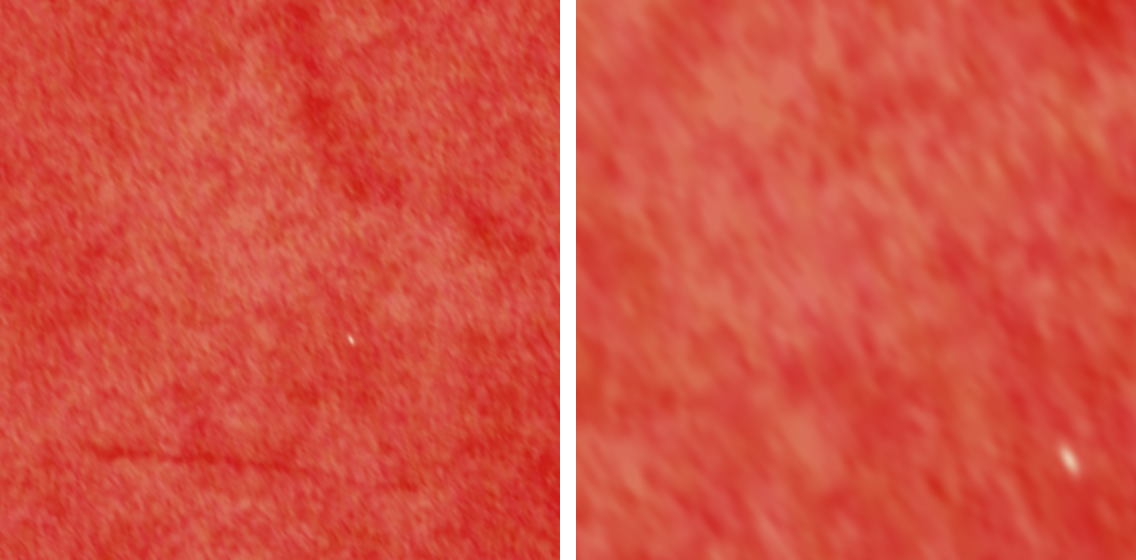
Left: the whole. Right: its middle third, enlarged.
Write a Shadertoy shader that draws this texture.

```glsl
const vec3 DEEP_RED = vec3(0.792, 0.125, 0.100);
const vec3 SOFT_CORAL = vec3(0.852, 0.415, 0.335);
const vec3 HUE_SHIFT = vec3(0.005, -0.014, 0.020);
const vec3 FLECK_COLOR = vec3(0.93, 0.82, 0.70);

const float BASE_TONE = 0.60;
const float CLOUD_SCALE = 4.0;
const float CLOUD_GAIN = 0.24;
const float TUFT_SCALE = 20.0;
const float TUFT_GAIN = 0.35;
const vec2 FIBRE_SCALE = vec2(108.0, 50.0);
const float FIBRE_GAIN = 0.24;
const float FINE_GAIN = 0.15;
const float FIBRE_TILT = 0.45;
const float FIBRE_DRIFT = 0.006;
const float SHADE_DRIFT = 0.035;
const float FOLD_WIDTH = 0.040;
const float FOLD_DEPTH = 0.36;
const float CREASE_WIDTH = 0.010;
const float CREASE_DEPTH = 0.30;
const vec2 FLECK_POS = vec2(0.627, 0.393);
const vec2 FLECK_SIZE = vec2(0.0042, 0.0095);

const int FOLD_POINTS = 5;
const vec2 FOLD[FOLD_POINTS] = vec2[](
    vec2(0.53, 0.95), vec2(0.57, 0.80), vec2(0.64, 0.69),
    vec2(0.78, 0.645), vec2(0.91, 0.57));

// Shaded patches: centre, radius, depth (negative is lighter)
const int PATCHES = 7;
const vec4 PATCH[PATCHES] = vec4[](
    vec4(1.00, 0.16, 0.15, 0.34), vec4(0.90, 0.31, 0.07, 0.22),
    vec4(0.69, 0.31, 0.10, 0.24), vec4(0.20, 0.88, 0.13, 0.15),
    vec4(0.07, 0.47, 0.05, 0.22), vec4(0.43, 0.62, 0.20, -0.14),
    vec4(0.80, 0.56, 0.14, -0.15));

float hash(vec2 cell) {
    vec3 p = fract(cell.xyx * 0.1031);
    p += dot(p, p.yzx + 33.33);
    return fract((p.x + p.y) * p.z);
}

// Smooth value noise in -1..1
float noise(vec2 p) {
    vec2 cell = floor(p);
    vec2 f = p - cell;
    f = f * f * (3.0 - 2.0 * f);
    float low = mix(hash(cell), hash(cell + vec2(1, 0)), f.x);
    float high = mix(hash(cell + vec2(0, 1)), hash(cell + vec2(1, 1)), f.x);
    return 2.0 * mix(low, high, f.y) - 1.0;
}

mat2 rotation(float angle) {
    float c = cos(angle), s = sin(angle);
    return mat2(c, -s, s, c);
}

float fbm(vec2 p) {
    float sum = 0.0, gain = 0.53;
    for (int i = 0; i < 4; i++) {
        sum += gain * noise(p);
        p = rotation(0.65) * p * 2.03 + 17.3;
        gain *= 0.5;
    }
    return sum;
}

float segmentDistance(vec2 p, vec2 a, vec2 b) {
    vec2 along = b - a;
    float t = clamp(dot(p - a, along) / dot(along, along), 0.0, 1.0);
    return length(p - a - along * t);
}

float bell(float x) {
    return exp(-x * x);
}

// Broad light and shade of the crushed pile
float pileShade(vec2 p, vec2 drift) {
    vec2 q = p + SHADE_DRIFT * drift;
    float shade = 0.0;
    for (int i = 0; i < PATCHES; i++)
        shade -= PATCH[i].w * bell(length(q - PATCH[i].xy) / PATCH[i].z);

    float fold = 1.0;
    for (int i = 0; i < FOLD_POINTS - 1; i++)
        fold = min(fold, segmentDistance(q, FOLD[i], FOLD[i + 1]));
    shade -= FOLD_DEPTH * bell(fold / FOLD_WIDTH);

    vec2 r = p + 0.4 * SHADE_DRIFT * drift;
    float crease = segmentDistance(r, vec2(0.06, 0.21), vec2(0.74, 0.13));
    float broken = smoothstep(-0.8, 0.4, noise(p * 11.0 + 5.0));
    return shade - CREASE_DEPTH * broken * bell(crease / CREASE_WIDTH);
}

void mainImage(out vec4 fragColor, in vec2 fragCoord) {
    vec2 uv = fragCoord / iResolution.y;

    // Wandering coordinates keep edges and fibres irregular
    vec2 drift = vec2(fbm(uv * 13.0 + 3.0), fbm(uv * 13.0 + 41.0));
    float tone = BASE_TONE + pileShade(uv, drift);
    tone += CLOUD_GAIN * fbm(uv * CLOUD_SCALE + 9.0);
    tone += TUFT_GAIN * fbm(uv * TUFT_SCALE + 60.0);

    // Short leaning fibres in two sizes
    vec2 lean = rotation(FIBRE_TILT) * (uv + FIBRE_DRIFT * drift) + 2.0;
    vec2 fineLean = rotation(0.2) * lean + 2.0;
    tone += FIBRE_GAIN * noise(lean * FIBRE_SCALE);
    tone += FINE_GAIN * noise(fineLean * FIBRE_SCALE * 1.7 + 31.0);

    vec3 color = mix(DEEP_RED, SOFT_CORAL, clamp(tone, 0.0, 1.08));
    float hue = noise(lean * FIBRE_SCALE * 0.7 + 80.0) + 0.6 * noise(uv * 24.0);
    color += HUE_SHIFT * hue;

    // One pale speck of lint
    vec2 local = rotation(0.5) * (uv - FLECK_POS);
    float fleck = bell(length(local / FLECK_SIZE));
    color = mix(color, FLECK_COLOR, 0.9 * fleck);

    fragColor = vec4(color, 1.0);
}
```
